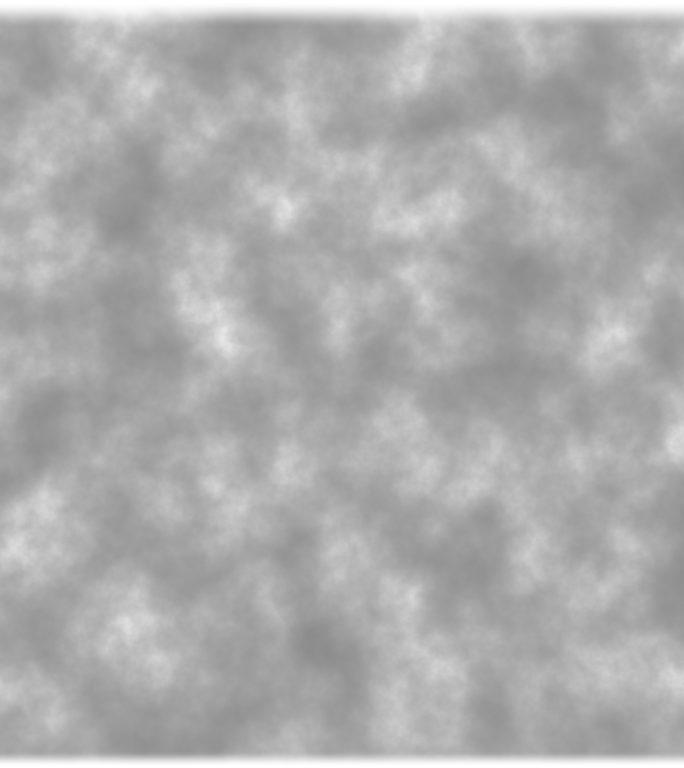
Write a Shadertoy shader that draws this texture.

```glsl
vec2 gradient(vec2 cell) {
    uvec2 q = uvec2(ivec2(cell) + 2048) * uvec2(1597334673u, 3812015801u);
    uint h = (q.x ^ q.y) * 747796405u;
    h = (h ^ (h >> 15)) * 277803737u;
    h ^= h >> 16;
    float angle = float(h & 65535u) / 65536.0 * 6.28318;
    return vec2(cos(angle), sin(angle));
}

float gradientNoise(vec2 p) {
    vec2 cell = floor(p), f = fract(p);
    vec2 w = f * f * f * (f * (f * 6.0 - 15.0) + 10.0);
    vec2 e = vec2(1, 0);
    float bottom = mix(dot(gradient(cell), f),
                       dot(gradient(cell + e.xy), f - e.xy), w.x);
    float top = mix(dot(gradient(cell + e.yx), f - e.yx),
                    dot(gradient(cell + e.xx), f - e.xx), w.x);
    return mix(bottom, top, w.y);
}

// Rotated octaves; detail is stronger in the bright puffs than in the shadows
float cloudNoise(vec2 p) {
    float sum = 0.35 * gradientNoise(p * 0.5 + 4.7);
    float amplitude = 1.0;
    for (int i = 0; i < 6; i++) {
        float detail = i == 0 ? 1.0 : clamp(0.95 + 0.8 * sum, 0.6, 1.6);
        sum += amplitude * detail * gradientNoise(p);
        p = mat2(1.6, 1.2, -1.2, 1.6) * p + vec2(5.3, 2.7);
        amplitude *= 0.53;
    }
    return sum;
}

void mainImage(out vec4 fragColor, in vec2 fragCoord) {
    vec2 uv = fragCoord / iResolution.y;

    // Gently exponential tone: even shadows, slightly stretched highlights
    float clouds = cloudNoise(uv * 8.2 + vec2(13.1, 27.4));
    float grey = 0.265 + 0.395 * exp(0.5 * clouds);

    // White haze along the top and bottom borders
    float topHaze = 1.0 - smoothstep(0.002, 0.036, 1.0 - uv.y);
    float bottomHaze = 1.0 - smoothstep(0.002, 0.022, uv.y);
    float edge = min(uv.y, 1.0 - uv.y);
    grey += 0.06 * exp(-edge * 25.0);
    grey = mix(grey, 1.0, max(topHaze, bottomHaze));

    fragColor = vec4(vec3(min(grey, 1.0)), 1.0);
}
```
